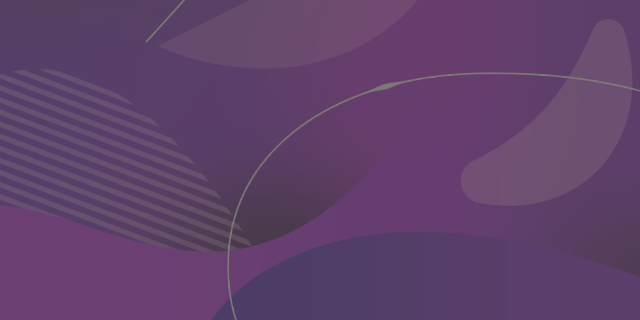
A Shadertoy shader for this background:

```glsl
// Muted purple backdrop of overlapping flowing shapes, striped leaf and thin arc.
// Edges are height curves (elliptic arches and cosine waves), the bean is a swept
// circle along a quadratic curve; each layer is filled with a soft gradient.

#define LINE_HALF_WIDTH 0.0026
#define LINE_COLOR vec3(0.50, 0.49, 0.47)
#define VEIL_COLOR vec3(0.60, 0.50, 0.52)
#define STRIPE_PERIOD 0.0378
#define STRIPE_SLOPE 0.38
#define STRIPE_FILL 0.46
#define STRIPE_VEIL 0.27
#define LENS_VEIL 0.19
#define BEAN_VEIL 0.27
#define ARC_POWER 2.15
#define BEAN_STEPS 40

// Antialiased coverage, full where d is negative
float cover(float d) {
    return clamp(0.5 - d / max(fwidth(d), 1e-5), 0.0, 1.0);
}

// Rise of an ellipse above its lowest point
float arch(float x, float radius, float height) {
    float u = x / radius;
    return height * (1.0 - sqrt(max(1.0 - u * u, 0.0)));
}

// Rise of a cosine above its lowest point
float wave(float x, float height, float span) {
    return height * (1.0 - cos(x / span));
}

// Soft elliptical spot of influence
float glow(vec2 p, vec2 center, vec2 size) {
    vec2 q = (p - center) / size;
    return exp(-dot(q, q));
}

float segmentDistance(vec2 p, vec2 a, vec2 b) {
    vec2 ab = b - a;
    return length(p - a - ab * clamp(dot(p - a, ab) / dot(ab, ab), 0.0, 1.0));
}

// Bean: circles of changing radius swept along a curve
float beanDistance(vec2 p) {
    const vec2 tail = vec2(1.510, 0.435);
    const vec2 bend = vec2(1.880, 0.484);
    const vec2 tip = vec2(1.901, 0.888);
    float d = 10.0;
    for (int i = 0; i <= BEAN_STEPS; i++) {
        float t = float(i) / float(BEAN_STEPS);
        vec2 center = mix(mix(tail, bend, t), mix(bend, tip, t), t);
        float radius = mix(0.070, 0.052, t) + 0.26 * t * (1.0 - t);
        d = min(d, length(p - center) - radius);
    }
    return d;
}

// Large arc: superellipse, wider on its right side
float arcDistance(vec2 p) {
    vec2 q = p - vec2(1.536, 0.167);
    vec2 radii = vec2(q.x < 0.0 ? 0.823 : 1.018, 0.604);
    vec2 u = max(abs(q) / radii, 1e-4);
    vec2 powers = pow(u, vec2(ARC_POWER));
    vec2 slope = ARC_POWER * powers / (u * radii);
    return abs(powers.x + powers.y - 1.0) / max(length(slope), 1e-3);
}

vec3 backgroundColor(vec2 p) {
    vec3 color = mix(vec3(0.425, 0.25, 0.45), vec3(0.40, 0.24, 0.445), smoothstep(0.3, 1.2, p.x));
    color = mix(color, vec3(0.365, 0.245, 0.415), smoothstep(1.3, 1.85, p.x));
    color = mix(color, vec3(0.41, 0.24, 0.42), 0.8 * glow(p, vec2(1.36, 0.92), vec2(0.25, 0.35)));
    return mix(color, vec3(0.31, 0.235, 0.32), 0.9 * glow(p, vec2(2.03, 0.14), vec2(0.28, 0.20)));
}

vec3 hillColor(vec2 p) {
    vec3 color = mix(vec3(0.335, 0.248, 0.41), vec3(0.355, 0.245, 0.415), smoothstep(0.1, 0.7, p.x));
    color = mix(color, vec3(0.40, 0.24, 0.415), smoothstep(0.65, 1.2, p.x));
    color = mix(color, vec3(0.34, 0.26, 0.37), 0.8 * glow(p, vec2(0.2, 1.05), vec2(0.6, 0.14)));
    return mix(color, vec3(0.28, 0.225, 0.285), 0.95 * glow(p, vec2(0.86, 0.22), vec2(0.34, 0.23)));
}

void mainImage(out vec4 fragColor, in vec2 fragCoord) {
    vec2 p = fragCoord / iResolution.y;
    vec3 background = backgroundColor(p);
    vec3 color = background;

    // Large upper hill, melting into the background at the upper right
    float x = p.x - 0.651;
    float hillEdge = 0.2135 + (x < 0.0 ? wave(x, 0.0755, 0.234) : arch(x, 0.859, 1.331));
    float hill = cover(hillEdge - p.y);
    float melt = smoothstep(0.45, 0.75, p.y) * smoothstep(0.95, 1.3, p.x);
    color = mix(color, mix(hillColor(p), background, melt), hill);

    // Striped leaf
    x = p.x - 0.117;
    float leaf = cover(p.y - 0.784 + 1.23 * x * x) * hill;
    float phase = (0.801 - p.y - STRIPE_SLOPE * p.x) / STRIPE_PERIOD;
    float stripe = cover(0.5 - 0.5 * STRIPE_FILL - abs(fract(phase) - 0.5));
    color = mix(color, VEIL_COLOR, STRIPE_VEIL * leaf * stripe);

    // Translucent lens at the top
    x = p.x - 0.828;
    float lens = cover(0.786 + arch(x, 0.573, x < 0.0 ? 0.378 : 0.484) - p.y);
    lens *= cover(p.y - 0.857 - 0.5 * (p.x - 0.495));
    color = mix(color, VEIL_COLOR, LENS_VEIL * lens);

    // Lower blue hill
    x = p.x - 1.302;
    float lowerEdge = 0.276 - (x < 0.0 ? arch(x, 0.703, 0.469) : wave(x, 0.182, 0.521));
    vec3 lowerColor = mix(vec3(0.30, 0.24, 0.40), vec3(0.36, 0.245, 0.42), smoothstep(0.8, 1.8, p.x));
    color = mix(color, lowerColor, cover(p.y - lowerEdge));

    // Bean, then thin lines with a small swelling on the arc
    color = mix(color, VEIL_COLOR, BEAN_VEIL * cover(beanDistance(p)));
    float swelling = 0.006 * glow(p, vec2(1.206, 0.727), vec2(0.035));
    float line = min(arcDistance(p) - swelling, segmentDistance(p, vec2(0.458, 0.87), vec2(0.59, 1.016)));
    color = mix(color, LINE_COLOR, 0.9 * cover(line - LINE_HALF_WIDTH));

    fragColor = vec4(color, 1.0);
}
```
